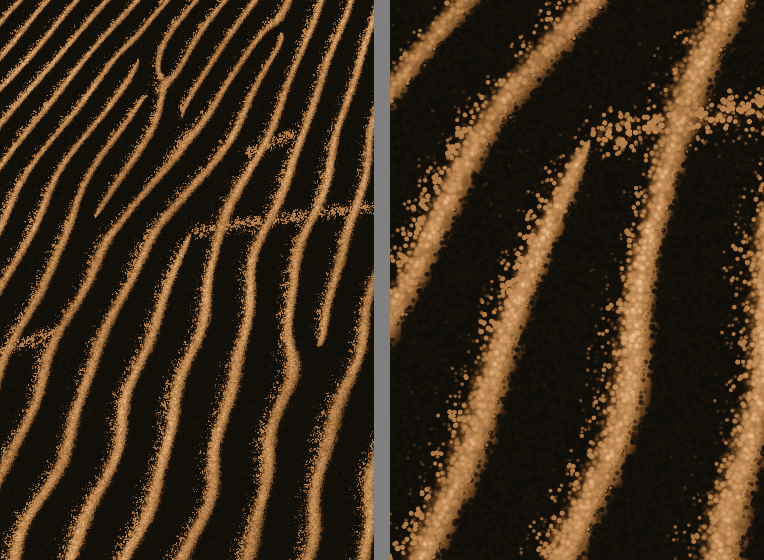
Left: the whole. Right: its middle third, enlarged.
Give the GLSL for this texture, as a Shadertoy shader.

```glsl
const vec3 SHADOW = vec3(0.07, 0.06, 0.035);
const vec3 UMBER  = vec3(0.20, 0.13, 0.06);
const vec3 BROWN  = vec3(0.36, 0.23, 0.11);
const vec3 OCHRE  = vec3(0.55, 0.37, 0.19);
const vec3 SAND   = vec3(0.74, 0.53, 0.32);
const vec3 CREST  = vec3(0.89, 0.71, 0.52);

const vec3 RIPPLE_SLOPE = vec3(6.56, -3.15, -0.32); // ripples per unit x, y, offset
const float PERSPECTIVE = 0.333;                    // crowding toward the top
const float SWELL = 0.6;                            // bend of the middle ripples
const vec2 SWELL_CENTER = vec2(0.35, 0.90);
const float GRAINS = 240.0;                         // sand grains across the width
const float LEDGE_RADIUS = 0.024;
const float TAU = 6.28318;

// Ripple ends: x, y, and +1 where a ripple ends going up, -1 where one starts
const int FORKS = 8;
const vec3 FORK[FORKS] = vec3[](
    vec3(0.254, 0.914, -1.0), vec3(0.512, 0.871, 1.0),
    vec3(0.846, 0.572, -1.0), vec3(0.488, 1.182, -1.0),
    vec3(0.439, 1.299, -1.0), vec3(0.396, 1.240, 1.0),
    vec3(0.748, 1.410, 1.0),  vec3(0.371, 1.340, 1.0));

// Dusty ledges that bridge neighbouring ripples: start and end
const int LEDGES = 3;
const vec4 LEDGE[LEDGES] = vec4[](
    vec4(0.53, 0.88, 0.98, 0.945),
    vec4(-0.02, 0.55, 0.15, 0.61),
    vec4(0.67, 1.09, 0.79, 1.14));

vec3 hash3(vec2 p) {
    vec3 q = fract(p.xyx * vec3(0.1031, 0.1030, 0.0973));
    q += dot(q, q.yxz + 33.33);
    return fract((q.xxy + q.yzz) * q.zyx);
}

// Cellular noise: the brightest of the round grains nearby
float grainNoise(vec2 p) {
    vec2 cell = floor(p);
    float brightest = 0.0;
    for (int j = -1; j <= 1; j++)
    for (int i = -1; i <= 1; i++) {
        vec2 id = cell + vec2(i, j);
        vec3 h = hash3(id);
        float d = length(id + h.xy - p);
        brightest = max(brightest, h.z * (1.0 - smoothstep(0.2, 1.0, d)));
    }
    return brightest;
}

// Ripple number at p; crests lie on whole numbers
float ripplePhase(vec2 p) {
    float phase = dot(RIPPLE_SLOPE, vec3(p, 1.0)) / (1.0 - PERSPECTIVE * p.y);
    vec2 s = p - SWELL_CENTER;
    phase += SWELL * exp(-dot(s, s) / 0.2);
    phase += 0.07 * sin(13.0 * p.y + 5.0 * p.x) + 0.04 * sin(27.0 * p.y - 11.0 * p.x);
    for (int i = 0; i < FORKS; i++) {
        vec2 d = p - FORK[i].xy;
        phase += FORK[i].z * atan(d.y, d.x) / TAU;
    }
    return phase;
}

float ledgeDust(vec2 p) {
    float dust = 0.0;
    for (int i = 0; i < LEDGES; i++) {
        vec2 a = p - LEDGE[i].xy, b = LEDGE[i].zw - LEDGE[i].xy;
        float d = length(a - b * clamp(dot(a, b) / dot(b, b), 0.0, 1.0));
        dust = max(dust, exp(-d * d / (LEDGE_RADIUS * LEDGE_RADIUS)));
    }
    return dust;
}

vec3 sandRamp(float t) {
    vec3 c = mix(SHADOW, UMBER, smoothstep(0.0, 0.22, t));
    c = mix(c, BROWN, smoothstep(0.2, 0.4, t));
    c = mix(c, OCHRE, smoothstep(0.38, 0.58, t));
    c = mix(c, SAND, smoothstep(0.55, 0.78, t));
    return mix(c, CREST, smoothstep(0.75, 1.0, t));
}

void mainImage(out vec4 fragColor, in vec2 fragCoord) {
    vec2 p = fragCoord / iResolution.x;
    float grain = grainNoise(p * GRAINS);
    float clump = grainNoise(p * GRAINS * 0.37 + 17.0);
    float rough = 0.65 * grain + 0.35 * clump;

    // Signed distance across a ripple, in ripple spacings
    float f = fract(ripplePhase(p) + 0.5) - 0.5;
    float edge = f + 0.14 * (rough - 0.45);

    // Lit crest: soft on the left, crisp against the shadow on the right
    float body = smoothstep(-0.23, -0.09, edge) * (1.0 - smoothstep(0.06, 0.15, edge));
    float highlight = exp(-pow((f + 0.02) / 0.09, 2.0));
    float wear = 0.92 + 0.05 * sin(7.0 * p.x - 4.0 * p.y) + 0.04 * sin(15.0 * p.y + 6.0 * p.x);
    float tone = body * wear * (0.54 + 0.26 * highlight + 0.34 * (rough - 0.25));

    // Loose grains on the windward slope and the ledges
    float patches = 0.8 + 0.2 * sin(11.0 * p.x + 8.0 * p.y) * sin(9.0 * p.y - 6.0 * p.x);
    float dust = smoothstep(-0.50, -0.13, f) * (1.0 - smoothstep(0.02, 0.15, f)) * patches;
    dust = max(0.62 * dust, 0.68 * ledgeDust(p));
    float speckle = smoothstep(0.98 - dust, 1.25 - dust, rough + 0.12);
    tone = max(tone, 0.65 * speckle + 0.16 * dust * dust);

    vec3 color = sandRamp(tone) + 0.035 * (grain - 0.4) * vec3(1.0, 0.8, 0.5);
    fragColor = vec4(color, 1.0);
}
```
